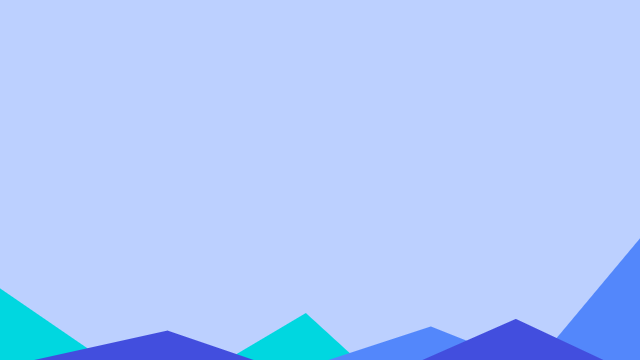
Give the GLSL for this background, as a WebGL 1 fragment shader.

```glsl
precision highp float;
// Flat landscape: a pale blue sky above a low row of angular mountains.
// Each mountain is the area below two straight slopes that meet at a peak;
// layers are blended back to front with antialiased edges.

uniform vec2 u_resolution;

const vec3 SKY = vec3(0.738, 0.817, 1.0);
const vec3 CYAN = vec3(0.0, 0.843, 0.878);
const vec3 AZURE = vec3(0.325, 0.53, 0.985);
const vec3 INDIGO = vec3(0.259, 0.306, 0.87);

// Signed distance in canvas heights to the line from a to b, positive on its right.
float slopeDistance(vec2 p, vec2 a, vec2 b, float aspect) {
    vec2 scale = vec2(aspect, 1.0);
    vec2 along = normalize((b - a) * scale);
    return dot((p - a) * scale, vec2(along.y, -along.x));
}

// Coverage of a mountain with its feet on the bottom edge of the canvas.
float mountain(vec2 p, vec2 peak, float leftFoot, float rightFoot, vec2 resolution) {
    float aspect = resolution.x / resolution.y;
    float rising = slopeDistance(p, vec2(leftFoot, 0.0), peak, aspect);
    float falling = slopeDistance(p, peak, vec2(rightFoot, 0.0), aspect);
    return clamp(0.5 + min(rising, falling) * resolution.y, 0.0, 1.0);
}

void main() {
    vec2 p = gl_FragCoord.xy / u_resolution;
    vec3 color = SKY;

    // Back layer; the outermost peaks lie beyond the canvas sides
    float cyanLeft = mountain(p, vec2(-0.1633, 0.3982), -0.4, 0.1633, u_resolution);
    float cyanMiddle = mountain(p, vec2(0.4779, 0.1305), 0.354, 0.5583, u_resolution);
    color = mix(color, CYAN, max(cyanLeft, cyanMiddle));

    // Middle layer
    float azureMiddle = mountain(p, vec2(0.6732, 0.0932), 0.513, 0.805, u_resolution);
    float azureRight = mountain(p, vec2(1.159, 0.676), 0.841, 1.4, u_resolution);
    color = mix(color, AZURE, max(azureMiddle, azureRight));

    // Front layer
    float indigoLeft = mountain(p, vec2(0.2617, 0.0818), 0.0534, 0.3965, u_resolution);
    float indigoRight = mountain(p, vec2(0.806, 0.1142), 0.66, 0.943, u_resolution);
    color = mix(color, INDIGO, max(indigoLeft, indigoRight));

    gl_FragColor = vec4(color, 1.0);
}
```
